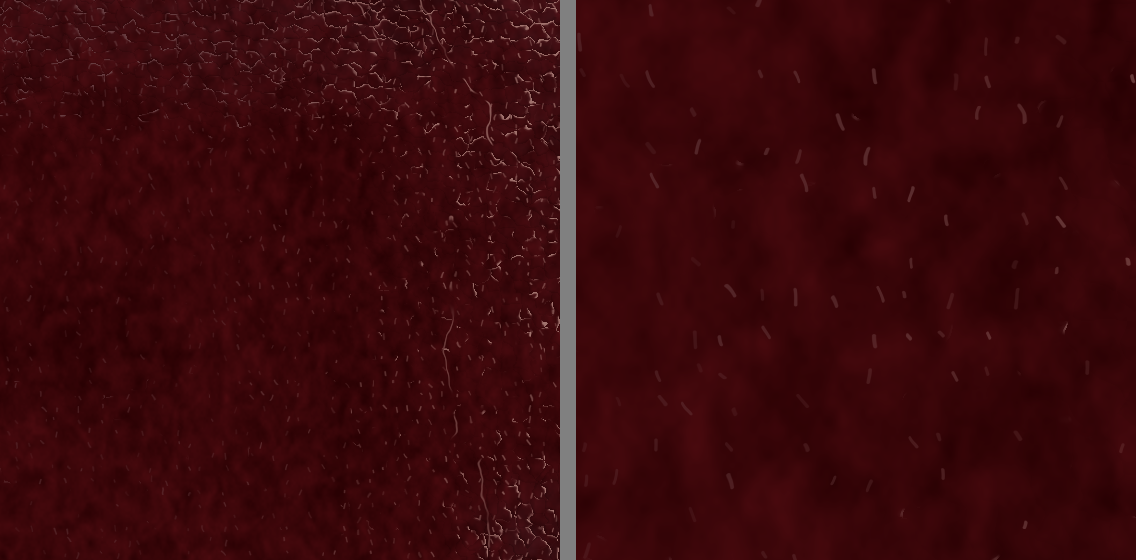
Left, the full canvas; right, a detail of the centre.
This texture is drawn by a WebGL 1 fragment shader. Its source:

```glsl
precision highp float;
// Dark burgundy leather: soft mottled dye under a worn, glossy grain.
// Noise tints the hide; warped Voronoi borders, long creases and scattered
// slanted flecks catch a sheen that gathers at the top and right.

uniform vec2 u_resolution;

const vec3 DEEP_WINE = vec3(0.160, 0.002, 0.010);
const vec3 RED_WINE = vec3(0.278, 0.036, 0.053);
const vec3 HAZE = vec3(0.034, 0.048, 0.056);
const vec3 DULL_GLOSS = vec3(0.40, 0.235, 0.25);
const vec3 BRIGHT_GLOSS = vec3(0.63, 0.45, 0.43);

float hash(vec2 p) {
  vec3 q = fract(vec3(p.xyx) * 0.1031);
  q += dot(q, q.yzx + 33.33);
  return fract((q.x + q.y) * q.z);
}

vec2 hash2(vec2 p) {
  return vec2(hash(p), hash(p + 71.7));
}

float noise(vec2 p) {
  vec2 i = floor(p);
  vec2 f = fract(p);
  f = f * f * (3.0 - 2.0 * f);
  float low = mix(hash(i), hash(i + vec2(1.0, 0.0)), f.x);
  float high = mix(hash(i + vec2(0.0, 1.0)), hash(i + 1.0), f.x);
  return mix(low, high, f.y);
}

vec2 warp(vec2 p, float scale) {
  return vec2(noise(p * scale), noise(p * scale + 37.0)) - 0.5;
}

float segment(vec2 p, vec2 a, vec2 b) {
  vec2 d = b - a;
  return length(p - a - d * clamp(dot(p - a, d) / dot(d, d), 0.0, 1.0));
}

float stroke(float dist, float halfWidth, float pixel) {
  return 1.0 - smoothstep(halfWidth - 0.5 * pixel, halfWidth + pixel, dist);
}

// Distance to the nearest cell border, with that border's normal in yz.
vec3 cellBorder(vec2 p) {
  vec2 cell = floor(p);
  vec2 nearest = vec2(8.0);
  vec2 second = vec2(8.0);
  for (int y = -1; y <= 1; y++) {
    for (int x = -1; x <= 1; x++) {
      vec2 id = cell + vec2(float(x), float(y));
      vec2 r = id + 0.1 + 0.8 * hash2(id) - p;
      if (dot(r, r) < dot(nearest, nearest)) {
        second = nearest;
        nearest = r;
      } else if (dot(r, r) < dot(second, second)) {
        second = r;
      }
    }
  }
  vec2 normal = normalize(second - nearest);
  return vec3(dot(0.5 * (nearest + second), normal), normal);
}

// Short leaning flecks, one candidate per cell of a jittered grid.
float flecks(vec2 p, float scale, float density, float pixel) {
  vec2 id = floor(p * scale);
  vec2 center = (id + 0.3 + 0.4 * hash2(id + 5.0)) / scale;
  float lean = mix(-0.9, 0.5, hash(id + 19.0));
  vec2 reach = normalize(vec2(lean, 1.0)) * mix(0.0012, 0.0048, hash(id + 43.0));
  float dist = segment(p, center - reach, center + reach);
  float strength = mix(0.3, 1.0, hash(id + 61.0));
  return stroke(dist, 0.0009, pixel) * strength * step(hash(id + 83.0), density);
}

float crease(vec2 p, vec2 a, vec2 b, float pixel) {
  float gaps = smoothstep(0.25, 0.6, noise(p * 38.0 + a * 90.0));
  return stroke(segment(p, a, b), 0.0011, pixel) * gaps;
}

// Strength of the reflected light over the hide, 0 to 1.
float sheenAt(vec2 p) {
  float top = smoothstep(0.60, 1.0, p.y) * mix(0.72, 1.0, p.x);
  float right = smoothstep(0.52, 1.0, p.x) * mix(0.35, 0.85, smoothstep(0.25, 0.8, p.y));
  float corner = 1.0 - smoothstep(0.02, 0.32, length(p - vec2(1.0, 0.0)));
  return clamp(max(max(top, right), corner) + 0.3 * (noise(p * 7.0) - 0.5), 0.0, 1.0);
}

void main() {
  vec2 p = gl_FragCoord.xy / u_resolution;
  float pixel = 1.0 / min(u_resolution.x, u_resolution.y);
  float sheen = sheenAt(p);

  // Mottled dye, slightly drawn out vertically.
  vec2 soft = p + 0.018 * warp(p, 24.0);
  float tone = 0.5 + 0.62 * (noise(soft * vec2(54.0, 35.0)) - 0.5);
  tone += 0.36 * (noise(soft * vec2(98.0, 70.0) + 9.0) - 0.5);
  tone += 0.40 * (noise(p * 5.0 + 3.0) - 0.5);
  tone += 0.14 * (noise(p * vec2(230.0, 190.0)) - 0.5);

  // Raised grain, lit on one shoulder and shaded on the other.
  vec2 bent = p + 0.012 * warp(p, 55.0) + 0.006 * warp(p, 130.0);
  vec3 border = cellBorder(bent * vec2(38.0, 44.0));
  float borderDist = border.x / 41.0;
  vec2 light = normalize(mix(vec2(0.9, 0.35), vec2(0.25, 1.0), smoothstep(0.3, 0.9, p.y)));
  float facing = dot(border.yz, light);
  float cutoff = mix(0.92, 0.32, sheen);
  float broken = smoothstep(cutoff, cutoff + 0.22, noise(p * 72.0 + 15.0));
  float lit = smoothstep(0.1, 0.75, facing) * broken;
  float gloss = lit * (0.8 * stroke(borderDist, 0.0016, pixel) + 0.2 * stroke(borderDist, 0.003, 0.004));
  tone -= 0.35 * sheen * smoothstep(0.1, 0.7, -facing) * stroke(borderDist, 0.002, 0.004);

  // Two long creases from the top, two more low on the right.
  vec2 wavy = p + 0.024 * warp(p, 16.0) + 0.008 * warp(p, 70.0);
  for (int i = 0; i < 2; i++) {
    float k = float(i);
    float upper = crease(wavy, vec2(0.63 + 0.11 * k, 1.02), vec2(0.72 + 0.17 * k, 0.83 - 0.08 * k), pixel);
    float lower = crease(wavy, vec2(0.795 + 0.065 * k, 0.5 - 0.3 * k), vec2(0.815 + 0.055 * k, 0.2 - 0.17 * k), pixel);
    gloss = max(gloss, max(0.75 * upper, 0.5 * lower));
  }
  float fleck = flecks(p + 0.003 * warp(p, 110.0), 46.0, mix(0.32, 0.6, sheen), pixel);
  gloss = max(gloss, fleck * mix(0.5, 0.85, sheen));

  vec3 color = mix(DEEP_WINE, RED_WINE, clamp(tone, 0.0, 1.15));
  color += HAZE * sheen * sheen * mix(0.4, 1.0, noise(p * 60.0));
  vec3 glossColor = mix(DULL_GLOSS, BRIGHT_GLOSS, smoothstep(0.3, 0.85, p.x));
  gl_FragColor = vec4(mix(color, glossColor, clamp(gloss, 0.0, 1.0)), 1.0);
}
```
